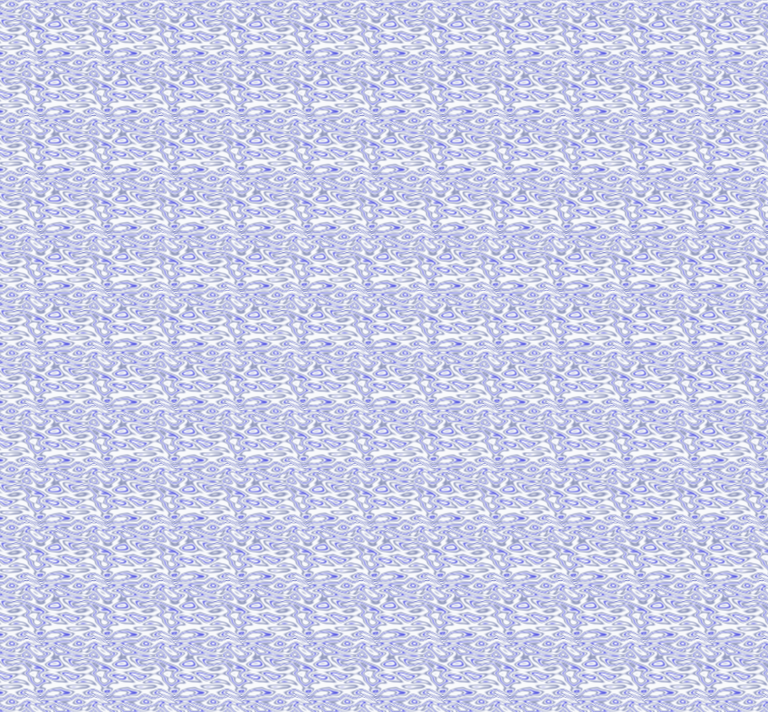
Give the GLSL for this pattern, as a WebGL 1 fragment shader.

```glsl
precision highp float;

uniform vec2 u_resolution;

const vec2 REPEATS = vec2(11.45, 12.25);   // tiles across and down
const vec3 PAPER = vec3(0.975, 0.98, 0.99);
const vec3 BLUE = vec3(0.35, 0.36, 0.88);
const vec3 GREY = vec3(0.56, 0.59, 0.74);
const float BANDS = 2.6;                   // contour lines per unit of field
const float BLUE_WIDTH = 0.25;
const float LINE_OFFSET = 0.53;
const float LINE_WIDTH = 0.28;
const float WARP = 0.16;
const vec2 GRAIN = vec2(0.64, -0.77);      // grain direction in noise cells
const float GRAIN_STRENGTH = 0.6;
const vec2 SPOT_CENTER = vec2(0.55, 0.52);
const vec2 SPOT_SIZE = vec2(0.09, 0.05);
const vec2 PATCH_CENTER = vec2(0.35, 0.32);
const vec2 PATCH_SIZE = vec2(0.14, 0.08);
const float BLOB_STRENGTH = 0.9;
const vec2 RELIEF_CENTER = vec2(0.56, 0.46);
const float RELIEF_RADIUS = 0.36;
const float RELIEF_DEPTH = 0.06;           // narrowing of tiles on the relief
const int RELIEF_STEPS = 12;
const int SAMPLES = 3;                     // per axis, for smooth edges
const float FOOTPRINT = 1.25 / 512.0;      // smoothing width, in canvas widths

vec2 hash22(vec2 p) {
  vec3 q = fract(vec3(p.xyx) * vec3(0.1031, 0.1030, 0.0973));
  q += dot(q, q.yzx + 33.33);
  return fract((q.xx + q.yz) * q.zy);
}

// Slopes along the grain are weakened, so contours follow it.
float cornerSlope(vec2 cell, vec2 offset, vec2 period, float seed) {
  vec2 gradient = hash22(mod(cell, period) + seed) * 2.0 - 1.0;
  gradient -= GRAIN_STRENGTH * dot(gradient, GRAIN) * GRAIN;
  return dot(gradient, offset);
}

// Gradient noise that repeats once per unit tile.
float tileNoise(vec2 p, vec2 cells, float seed) {
  p *= cells;
  vec2 i = floor(p);
  vec2 f = p - i;
  vec2 w = f * f * f * (f * (f * 6.0 - 15.0) + 10.0);
  vec2 e = vec2(1.0, 0.0);
  float low = mix(cornerSlope(i, f, cells, seed),
                  cornerSlope(i + e.xy, f - e.xy, cells, seed), w.x);
  float high = mix(cornerSlope(i + e.yx, f - e.yx, cells, seed),
                   cornerSlope(i + e.xx, f - e.xx, cells, seed), w.x);
  return mix(low, high, w.y);
}

float softBlob(vec2 p, vec2 center, vec2 size) {
  vec2 d = (fract(p - center + 0.5) - 0.5) / size;
  return BLOB_STRENGTH * exp(-dot(d, d));
}

// Rippled dome, flat at the left edge.
float relief(vec2 uv) {
  float r = length(uv - RELIEF_CENTER) / RELIEF_RADIUS;
  float dome = 1.0 - smoothstep(0.55, 1.0, r);
  return dome * (0.7 + 0.3 * cos(r * 12.0));
}

// Walk left tile by tile, so the relief's shifts add up to the right.
vec2 tileCoord(vec2 uv) {
  float x = uv.x;
  for (int i = 0; i < RELIEF_STEPS; i++) {
    x -= (1.0 - RELIEF_DEPTH * relief(vec2(x, uv.y))) / REPEATS.x;
  }
  return vec2(x, uv.y - 1.0) * REPEATS;
}

float contourPhase(vec2 p) {
  vec2 bend = vec2(tileNoise(p, vec2(3.0, 4.0), 11.0),
                   tileNoise(p, vec2(4.0, 3.0), 37.0));
  vec2 q = p + WARP * bend;
  float field = tileNoise(q, vec2(3.0, 6.0), 5.0)
              + 0.6 * tileNoise(q, vec2(4.0, 8.0), 23.0);
  float phase = field * BANDS + 0.12;
  phase = mix(phase, 0.5, softBlob(q, SPOT_CENTER, SPOT_SIZE));
  return mix(phase, 0.0, softBlob(q, PATCH_CENTER, PATCH_SIZE));
}

vec3 inkColor(float phase) {
  float d = abs(fract(phase) - 0.5) * 2.0;
  float line = 1.0 - smoothstep(0.0, LINE_WIDTH, abs(d - LINE_OFFSET));
  float core = 1.0 - smoothstep(0.0, BLUE_WIDTH, d);
  return mix(mix(PAPER, GREY, line), BLUE, core);
}

void main() {
  vec2 uv = gl_FragCoord.xy / u_resolution;
  vec2 footprint = FOOTPRINT * vec2(1.0, u_resolution.x / u_resolution.y);
  vec3 sum = vec3(0.0);
  for (int j = 0; j < SAMPLES; j++) {
    for (int i = 0; i < SAMPLES; i++) {
      vec2 jitter = (vec2(float(i), float(j)) + 0.5) / float(SAMPLES) - 0.5;
      sum += inkColor(contourPhase(tileCoord(uv + jitter * footprint)));
    }
  }
  gl_FragColor = vec4(sum / float(SAMPLES * SAMPLES), 1.0);
}
```
